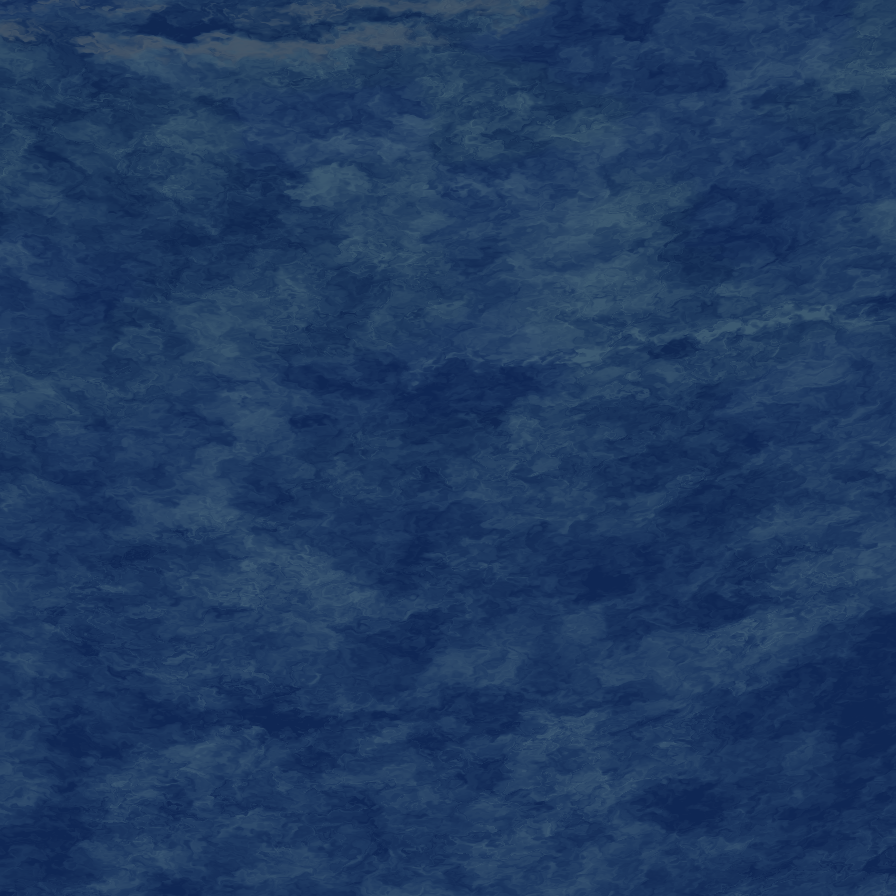
Reproduce this texture procedurally as a Shadertoy shader.

```glsl
#define STRETCH 1.9      // horizontal elongation of the mottling
#define BOW 0.14         // upward bend of the strata
#define MOTTLE 1.75      // contrast of the grain
#define CLOUD 0.26       // contrast of the broad clouds
#define GRAIN_GAIN 0.84  // strength of each finer octave
#define WARP 0.08        // curl of the grain
#define VEINS 0.20       // brightness of the fine veins
#define DEEP vec3(0.060, 0.152, 0.328)
#define MID vec3(0.119, 0.228, 0.387)
#define PALE vec3(0.205, 0.318, 0.438)
#define CHALK vec3(0.290, 0.345, 0.410)

vec3 hash3(vec2 cell) {
    vec3 h = fract(cell.xyx * vec3(0.1031, 0.1030, 0.0973));
    h += dot(h, h.yxz + 33.33);
    return fract((h.xxy + h.yzz) * h.zyx);
}

// Smooth cellular noise: cell values blended by distance to jittered seeds
float cellNoise(vec2 p) {
    vec2 corner = floor(p), f = p - corner;
    float sum = 0.0, total = 0.0;
    for (int j = -1; j <= 1; j++) {
        for (int i = -1; i <= 1; i++) {
            vec2 shift = vec2(i, j);
            vec3 h = hash3(corner + shift + 100.0);
            vec2 d = shift + h.xy - f;
            float w = exp(-7.0 * dot(d, d));
            sum += w * h.z;
            total += w;
        }
    }
    return sum / total;
}

float layered(vec2 p) {
    float sum = 0.0, total = 0.0, amp = 1.0;
    for (int i = 0; i < 5; i++) {
        sum += amp * cellNoise(p);
        total += amp;
        amp *= GRAIN_GAIN;
        p = mat2(1.98, 0.16, -0.16, 1.98) * p + 7.3;
    }
    return sum / total;
}

// Soft band around zero, fading in and out along its length
float streak(float d, float thick, float along, float start, float end) {
    float ends = smoothstep(start - 0.08, start + 0.08, along)
               * (1.0 - smoothstep(end - 0.1, end + 0.1, along));
    return exp(-d * d / (thick * thick)) * ends;
}

void mainImage(out vec4 fragColor, in vec2 fragCoord) {
    vec2 uv = fragCoord / iResolution.xy;
    float x = uv.x;
    float strata = uv.y - BOW * (x - 0.3) * (x - 0.3);

    // Curled, stretched grain over faint clouds
    vec2 q = vec2(x, strata * STRETCH);
    vec2 curl = vec2(layered(q * 8.0 + 3.0), layered(q * 8.0 + 41.0)) - 0.5;
    vec2 g = q + WARP * curl;
    float grain = layered(g * 11.0);
    float clouds = cellNoise(g * 4.0 + 9.0);
    float patches = cellNoise(g * 6.0 + 23.0);
    float tone = 0.49 + MOTTLE * (grain - 0.5) + CLOUD * (clouds - 0.5);
    tone += 0.14 * (uv.y - 0.5);

    // Scattered fine veins, pale with a dark underside
    float ridge = layered(g * 6.0 + 61.0) - 0.5;
    float veinMask = smoothstep(0.4, 0.75, patches);
    tone += VEINS * veinMask * (1.0 - smoothstep(0.0, 0.025, abs(ridge)));
    tone -= 0.8 * VEINS * veinMask * (1.0 - smoothstep(0.0, 0.02, abs(ridge + 0.04)));

    // Long crests and seams along the strata
    float s = strata + 0.08 * curl.y;
    float broken = smoothstep(0.32, 0.58, grain + 0.2 * (patches - 0.5));
    tone += 0.48 * broken * streak(s - 0.592, 0.006, x, 0.45, 1.1);
    tone -= 0.15 * streak(s - 0.574, 0.011, x, 0.2, 0.9);
    tone += 0.26 * broken * streak(s - 0.79, 0.010, x, 0.25, 0.62);
    tone -= 0.42 * streak(s - 0.198, 0.012, x, 0.12, 0.48);
    tone -= 0.20 * streak(s - 0.205, 0.010, x, 0.5, 0.85);

    // Chalky band split by a dark gap near the top
    float chalk = broken * (streak(s - 0.944, 0.010, x, -0.1, 0.48)
                + 0.8 * streak(s - 0.990, 0.010, x, -0.1, 0.65));
    tone -= 0.45 * streak(s - 0.968, 0.008, x, 0.14, 0.5);

    // Faint slanted crease and broad diagonal shadow
    float crease = x - 0.35 - 0.42 * (uv.y - 0.23) + 0.08 * curl.x;
    tone += 0.24 * broken * streak(crease, 0.007, uv.y, 0.24, 0.36);
    float slope = uv.y - 0.85 * (x - 0.65) + 0.12 * curl.y;
    tone -= 0.28 * streak(slope, 0.05, x, 0.68, 1.2);
    tone -= 0.10 * (1.0 - smoothstep(-0.12, 0.04, slope));
    tone += 0.10 * streak(slope - 0.13, 0.05, x, 0.5, 0.9);

    // Tone to colour, with a greener tint in the upper patches
    tone = clamp(tone, 0.0, 1.15);
    vec3 color = tone < 0.5 ? mix(DEEP, MID, tone * 2.0) : mix(MID, PALE, tone * 2.0 - 1.0);
    float greenTint = smoothstep(0.2, 0.9, uv.y) * smoothstep(0.3, 0.7, patches);
    color += greenTint * vec3(0.003, 0.006, -0.013);
    color = mix(color, CHALK, 0.75 * min(chalk, 1.0));
    fragColor = vec4(color, 1.0);
}
```
